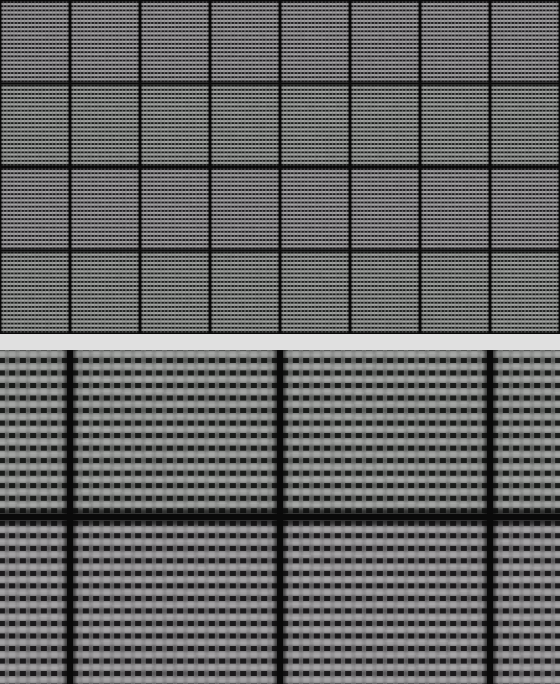
Top: the whole. Bottom: its middle third, enlarged.
Write a Shadertoy shader that draws this pattern.

```glsl
const vec2 PANELS = vec2(8.0, 4.0);            // panels across, down
const vec2 STITCHES = vec2(20.0, 20.0);        // weave repeats in one panel
const vec2 HOLE_HALF = vec2(0.29, 0.20);       // share of one stitch
const vec2 SEAM_HALF = vec2(0.0030, 0.0034);   // share of canvas height
const vec2 SEAM_SHADE = vec2(0.0060, 0.0080);  // soft falloff beside seam
const float WEFT_LIGHT = 0.64;
const float WARP_LIGHT = 0.42;
const float WARP_DIP = 0.07;
const float HOLE_LIGHT = 0.10;
const float SEAM_LIGHT = 0.04;
const float PANEL_VARIATION = 0.015;
const float STITCH_VARIATION = 0.05;
const vec3 GREEN_TINT = vec3(-0.003, 0.004, -0.003);
const vec3 VIOLET_TINT = vec3(0.002, -0.003, 0.004);

float hash(vec2 p) {
    return fract(sin(dot(p, vec2(127.1, 311.7))) * 43758.5453);
}

// Antialiased coverage of a box around the origin, per axis
vec2 coverage(vec2 dist, vec2 halfSize, vec2 pixel) {
    return 1.0 - smoothstep(halfSize - 0.5 * pixel, halfSize + 0.5 * pixel, dist);
}

// Bright weft bands over dimmer warp threads, with flat dark holes between
float weave(vec2 stitch, vec2 pixel) {
    vec2 dist = abs(fract(stitch) - 0.5);
    float band = smoothstep(0.05, 0.44, dist.y);
    float thread = mix(WARP_LIGHT, WEFT_LIGHT, band);
    thread -= WARP_DIP * smoothstep(0.15, 0.45, dist.x);
    vec2 hole = coverage(dist, HOLE_HALF, pixel);
    return mix(thread, HOLE_LIGHT, hole.x * hole.y);
}

// Seam darkness: solid core with a soft shaded margin
float seamMask(vec2 local, vec2 panelSize) {
    vec2 dist = min(local, 1.0 - local) * panelSize;
    vec2 core = coverage(dist, SEAM_HALF, vec2(1.0 / iResolution.y));
    vec2 shade = 0.6 * (1.0 - smoothstep(SEAM_HALF, SEAM_HALF + SEAM_SHADE, dist));
    vec2 dark = max(core, shade);
    return 1.0 - (1.0 - dark.x) * (1.0 - dark.y);
}

void mainImage(out vec4 fragColor, in vec2 fragCoord) {
    vec2 panel = fragCoord / iResolution.xy * PANELS;
    vec2 panelId = floor(panel);
    vec2 local = fract(panel);
    vec2 stitch = local * STITCHES;
    vec2 stitchPixel = PANELS * STITCHES / iResolution.xy;
    vec2 panelSize = vec2(iResolution.x / iResolution.y, 1.0) / PANELS;

    // Cloth with slight variation between panels and stitches
    float light = weave(stitch, stitchPixel);
    light *= 1.0 + PANEL_VARIATION * (hash(panelId) - 0.5);
    light *= 1.0 + STITCH_VARIATION * (hash(floor(stitch) + panelId * STITCHES) - 0.5);
    vec3 color = light + mix(GREEN_TINT, VIOLET_TINT, mod(panelId.y, 2.0));

    // Panel seams
    color = mix(color, vec3(SEAM_LIGHT), seamMask(local, panelSize));
    fragColor = vec4(color, 1.0);
}
```
